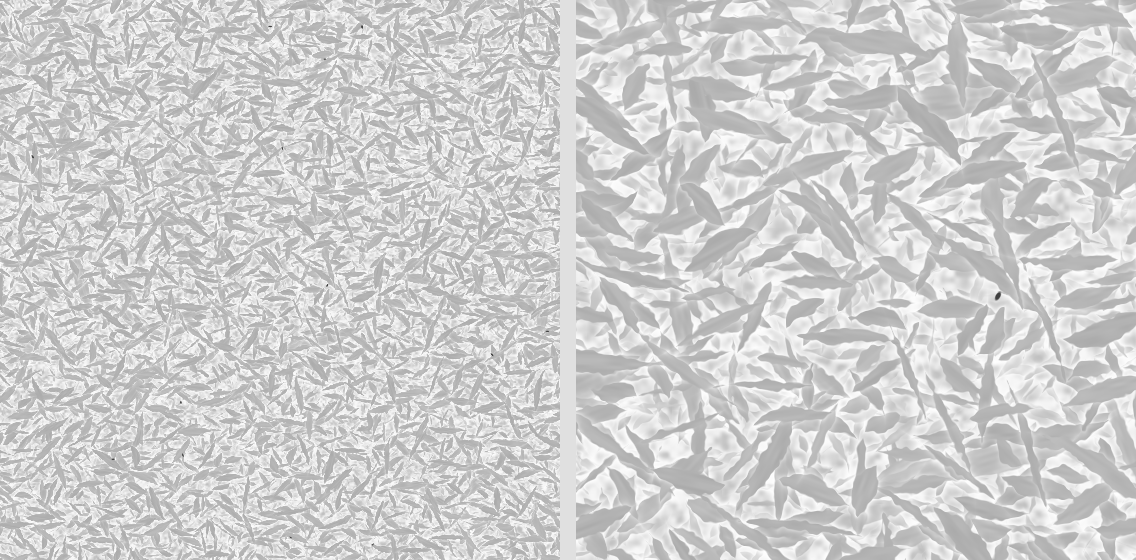
Left, the full canvas; right, a detail of the centre.
Write a WebGL 2 fragment shader that draws this texture.

```glsl
#version 300 es
precision highp float;
// Dense felt of pointed grey laths with bright rims over a pale mottled ground.

uniform vec2 u_resolution;
out vec4 fragColor;

const float PI = 3.14159;
const float RIM_TONE = 1.0;
const float RIM_WIDTH = 0.0019;
const float SPECK_TONE = 0.25;

float hash(vec2 p) {
    return fract(sin(dot(p, vec2(127.1, 311.7))) * 43758.5453);
}

float noise(vec2 p) {
    vec2 i = floor(p);
    vec2 f = fract(p);
    f = f * f * (3.0 - 2.0 * f);
    float low = mix(hash(i), hash(i + vec2(1.0, 0.0)), f.x);
    float high = mix(hash(i + vec2(0.0, 1.0)), hash(i + vec2(1.0, 1.0)), f.x);
    return mix(low, high, f.y);
}

vec2 rotate(vec2 p, float angle) {
    float c = cos(angle);
    float s = sin(angle);
    return vec2(c * p.x + s * p.y, c * p.y - s * p.x);
}

// Approximate distance to a pointed blade; skew shifts its two edges apart
float bladeDistance(vec2 p, float halfLength, float halfWidth, float bend, float skew) {
    float t = p.x / halfLength;
    float profile = halfWidth * (1.0 - t * t);
    float y = p.y + bend * halfWidth * (t * t - 0.4);
    return max(y - profile * (1.0 + skew * t), -y - profile * (1.0 - skew * t));
}

// Paints one blade per grid cell over the tone below it
float paintBlades(float tone, vec2 uv, float cells, float seed, float density,
                  vec2 tones, float width, float rim, float wobble, float soft) {
    vec2 home = floor(uv * cells);
    for (int y = -1; y <= 1; y++) {
        for (int x = -1; x <= 1; x++) {
            vec2 cell = home + vec2(x, y);
            vec2 key = cell + seed * vec2(17.3, 9.1);
            if (hash(key + 0.37) > density) continue;

            vec2 center = (cell + vec2(hash(key), hash(key + 5.21))) / cells;
            float turn = hash(key + 11.7);
            float angle = PI * turn - 0.2 * sin(2.0 * PI * turn);
            vec2 p = rotate(uv - center, angle);
            float halfLength = mix(0.4, 0.95, hash(key + 23.9)) / cells;
            float halfWidth = width * mix(0.5, 1.5, hash(key + 31.3)) / cells;
            float bend = 1.6 * hash(key + 41.1) - 0.8;
            float skew = 1.8 * hash(key + 47.3) - 0.9;
            float d = bladeDistance(p, halfLength, halfWidth, bend, skew);
            d += (wobble - 0.5) * 0.0045;
            if (d > 5.0 * RIM_WIDTH) continue;

            // Fringe varies along the outline and is weaker over other blades
            float fringe = rim * smoothstep(0.1, 0.65, noise(uv * 70.0 + key));
            fringe *= mix(0.5, 1.0, smoothstep(0.71, 0.8, tone));
            tone = mix(tone, RIM_TONE, fringe * exp(-max(d, 0.0) / RIM_WIDTH));

            float streak = noise(p * vec2(90.0, 480.0) + key) - 0.5;
            float body = mix(tones.x, tones.y, hash(key + 53.7)) + 0.05 * streak;
            tone = mix(tone, body, 1.0 - smoothstep(-soft, soft, d));
        }
    }
    return tone;
}

// Rare tiny dark flecks
float paintSpecks(float tone, vec2 uv, float cells, float wobble, float soft) {
    vec2 cell = floor(uv * cells);
    float present = step(hash(cell + 71.3), 0.1);
    vec2 center = 0.2 + 0.6 * vec2(hash(cell + 83.1), hash(cell + 97.9));
    vec2 p = rotate((fract(uv * cells) - center) / cells, PI * hash(cell + 61.7));
    float d = length(p * vec2(0.6, 1.3)) - 0.002 * (0.4 + 0.8 * wobble);
    return mix(tone, SPECK_TONE, present * (1.0 - smoothstep(-soft, soft, d)));
}

void main() {
    float shortSide = min(u_resolution.x, u_resolution.y);
    vec2 uv = gl_FragCoord.xy / shortSide;
    float soft = max(0.5 / shortSide, 0.0006);
    float wobble = 0.5 * noise(uv * 120.0) + 0.5 * noise(uv * 300.0 + 7.0);

    // Mid-grey mottled ground, so that open gaps stay darker than the rims
    float mottle = 0.45 * noise(uv * 110.0 + 3.0) + 0.55 * noise(uv * 230.0 + 19.0);
    float tone = mix(0.74, 0.95, smoothstep(0.2, 0.85, mottle));

    // Fine faint slivers
    vec2 faint = vec2(0.71, 0.83);
    tone = paintBlades(tone, uv, 64.0, 1.0, 1.0, faint, 0.13, 0.7, wobble, soft);
    tone = paintBlades(tone, uv, 50.0, 2.0, 0.9, faint, 0.11, 0.8, wobble, soft);

    // Main laths, with a few long ones among them
    vec2 solid = vec2(0.69, 0.725);
    vec2 broad = vec2(0.71, 0.75);
    tone = paintBlades(tone, uv, 11.0, 4.0, 0.35, broad, 0.09, 0.9, wobble, soft);
    tone = paintBlades(tone, uv, 38.0, 3.0, 1.0, solid, 0.15, 0.95, wobble, soft);
    tone = paintBlades(tone, uv, 30.0, 5.0, 0.95, solid, 0.135, 0.95, wobble, soft);
    tone = paintBlades(tone, uv, 24.0, 6.0, 0.8, solid, 0.12, 0.95, wobble, soft);

    tone = paintSpecks(tone, uv, 13.0, wobble, soft);
    fragColor = vec4(vec3(tone), 1.0);
}
```
